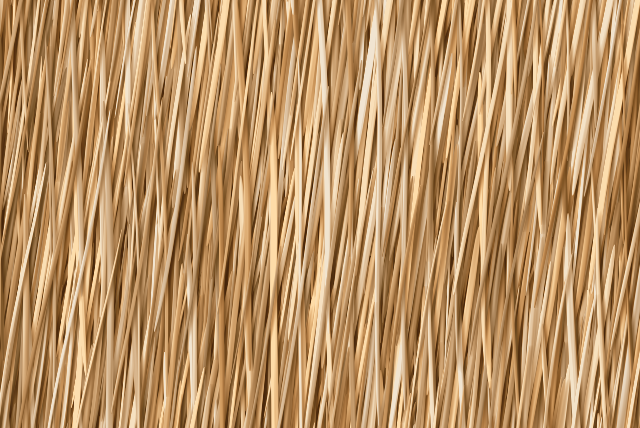
Write a Shadertoy shader that draws this texture.

```glsl
// Dense wall of dry hanging straw: thin overlapping stems with soft shadows.

const int LAYERS = 34;
const float COLUMN_WIDTH = 0.064;
const float SHADOW_SHIFT = 0.004;
const float SHADOW_BLUR = 0.008;
const float GAP_TONE = 0.1;

// Straw colours from deep gap to sunlit stem
const vec3 STRAW[6] = vec3[6](
    vec3(0.27, 0.14, 0.035), vec3(0.47, 0.31, 0.13),
    vec3(0.64, 0.46, 0.27), vec3(0.78, 0.60, 0.40),
    vec3(0.88, 0.73, 0.55), vec3(0.97, 0.88, 0.74));

vec3 hash3(vec3 p) {
    p = fract(p * vec3(0.1031, 0.1030, 0.0973));
    p += dot(p, p.yxz + 33.33);
    return fract((p.xxy + p.yxx) * p.zyx);
}

float gradientDot(vec2 cell, vec2 offset) {
    float angle = 6.2832 * hash3(vec3(cell, 7.0)).x;
    return dot(vec2(cos(angle), sin(angle)), offset);
}

float gradientNoise(vec2 p) {
    vec2 i = floor(p), f = fract(p);
    vec2 u = f * f * f * (f * (f * 6.0 - 15.0) + 10.0);
    vec2 e = vec2(1.0, 0.0);
    return mix(
        mix(gradientDot(i, f), gradientDot(i + e, f - e), u.x),
        mix(gradientDot(i + e.yx, f - e.yx), gradientDot(i + 1.0, f - 1.0), u.x),
        u.y);
}

vec3 strawColor(float tone, float warmth) {
    float x = clamp(tone, 0.0, 1.0) * 5.0;
    int i = min(int(x), 4);
    vec3 color = mix(STRAW[i], STRAW[i + 1], x - float(i));
    return color * (1.0 + warmth * vec3(0.03, -0.02, -0.12));
}

// Lays one sheet of stems over shade = (tone, warmth)
vec2 addLayer(vec2 shade, vec2 p, float layer, float pixel) {
    float depth = layer / float(LAYERS);
    vec3 sheet = hash3(vec3(layer, 3.0, 11.0));

    // Most sheets hang nearly upright; a few lean strongly
    float stray = step(0.84, sheet.z);
    float lean = mix(-0.07, 0.19, sheet.x) + 0.16 * stray;
    float sway = 0.035 * gradientNoise(p * vec2(1.6, 1.1) + layer * 5.37);
    float across = p.x - lean * p.y - sway + sheet.y * 3.0;

    // Columns of stems, each with its own vertical offset
    float column = floor(across / COLUMN_WIDTH);
    float x = across - (column + 0.5) * COLUMN_WIDTH;
    float rowHeight = mix(0.6, 1.2, sheet.y);
    float y = p.y / rowHeight + hash3(vec3(column, layer, 1.0)).x;
    float row = floor(y);
    float v = 2.0 * (y - row) - 1.0;

    // Shape of this stem
    vec3 form = hash3(vec3(column, row + 20.0, layer + 40.0));
    vec3 look = hash3(vec3(column + 60.0, row + 30.0, layer));
    float reach = abs(v) / mix(0.72, 1.0, form.x);
    float taper = sqrt(max(1.0 - pow(reach, 5.0), 0.0));
    float halfWidth = mix(0.0022, 0.0085, form.y * mix(1.0, 0.5, stray)) * taper;
    x -= 0.011 * ((form.z - 0.5) * 1.2 * v + (look.z - 0.5) * 0.8 * v * v);

    // Shadow cast to the right on the stems behind
    float shadow = 1.0 - smoothstep(halfWidth * 0.5, halfWidth + SHADOW_BLUR,
                                    abs(x - SHADOW_SHIFT));
    shade.x *= 1.0 - 0.46 * shadow * taper;

    // Rounded, streaked surface lit from the left
    float side = clamp(x / max(halfWidth, 0.001), -1.0, 1.0);
    float streak = gradientNoise(vec2(x * 160.0, p.y * 5.0) + look.xy * 90.0);
    float tone = 0.45 + 0.64 * look.x - 0.2 * side + 0.24 * streak;
    tone *= mix(0.55, 1.0, smoothstep(0.0, 0.6, depth));

    float cover = smoothstep(-0.6 * pixel, 0.6 * pixel, halfWidth - abs(x));
    cover *= smoothstep(0.0, 0.15, taper);
    return mix(shade, vec2(tone, look.y * 2.0 - 1.0), cover);
}

void mainImage(out vec4 fragColor, in vec2 fragCoord) {
    float pixel = 1.0 / iResolution.y;
    vec2 p = fragCoord * pixel;

    // Stack the sheets from back to front
    vec2 shade = vec2(GAP_TONE, 0.0);
    for (int i = 0; i < LAYERS; i++) {
        shade = addLayer(shade, p, float(i), pixel);
    }

    // Broad tufts of lighter and darker straw
    float tuft = gradientNoise(p * vec2(5.0, 1.6) + 13.7);
    shade.x *= 1.0 + 0.22 * tuft;

    fragColor = vec4(strawColor(shade.x, shade.y), 1.0);
}
```
